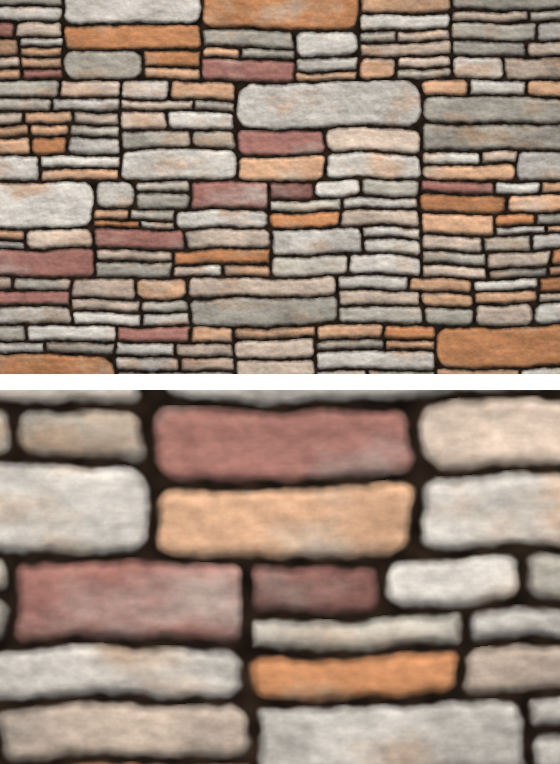
Top, the full canvas; bottom, a detail of the centre.
A WebGL 1 fragment shader for this texture:

```glsl
precision highp float;

uniform vec2 u_resolution;

float hash(vec2 p) {
  vec3 q = fract(vec3(p.xyx) * 0.1031);
  q += dot(q, q.yzx + 33.33);
  return fract((q.x + q.y) * q.z);
}

vec2 gradient(vec2 cell) {
  float angle = 6.2832 * hash(cell);
  return vec2(cos(angle), sin(angle));
}

// Gradient noise, roughly -1 to 1
float noise(vec2 p) {
  vec2 i = floor(p), f = p - i;
  vec2 u = f * f * f * (f * (f * 6.0 - 15.0) + 10.0);
  vec2 e = vec2(0.0, 1.0);
  float low = mix(dot(gradient(i), f), dot(gradient(i + e.yx), f - e.yx), u.x);
  float high = mix(dot(gradient(i + e), f - e), dot(gradient(i + 1.0), f - 1.0), u.x);
  return 1.5 * mix(low, high, u.y);
}

float fbm(vec2 p) {
  float sum = 0.0, amp = 0.55;
  for (int i = 0; i < 4; i++) {
    sum += amp * noise(p);
    p = mat2(1.6, 1.2, -1.2, 1.6) * p + 17.3;
    amp *= 0.55;
  }
  return sum;
}

// Split the wall again and again into flat blocks; returns the block id
float findStone(vec2 p, inout vec2 lo, inout vec2 hi) {
  float id = 1.0;
  for (int level = 0; level < 13; level++) {
    vec2 size = hi - lo;
    float pick = hash(vec2(id, 3.7));
    float stopHeight = mix(0.052, 0.17, pow(hash(vec2(id, 9.1)), 3.0));
    bool band = size.y > 0.31;
    bool tooWide = size.x > 0.5 || size.x > size.y * mix(2.6, 8.5, pick);
    bool splitX = !band && tooWide && size.x > 0.22;
    if (!splitX && size.y < stopHeight) break;
    vec2 cut = mix(lo, hi, mix(0.36, 0.64, hash(vec2(id, 5.3))));
    bool upper = splitX ? p.x > cut.x : p.y > cut.y;
    if (splitX) {
      if (upper) lo.x = cut.x; else hi.x = cut.x;
    } else {
      if (upper) lo.y = cut.y; else hi.y = cut.y;
    }
    id = id * 2.0 + (upper ? 1.0 : 0.0);
  }
  return id;
}

float roundBox(vec2 p, vec2 halfSize, float radius) {
  vec2 q = abs(p) - halfSize + radius;
  return length(max(q, 0.0)) + min(max(q.x, q.y), 0.0) - radius;
}

vec3 stoneColour(float t) {
  vec3 c = vec3(0.70, 0.67, 0.62);                    // grey
  c = mix(c, vec3(0.82, 0.79, 0.75), step(0.27, t));  // pale grey
  c = mix(c, vec3(0.79, 0.71, 0.64), step(0.52, t));  // beige
  c = mix(c, vec3(0.82, 0.65, 0.52), step(0.69, t));  // tan
  c = mix(c, vec3(0.76, 0.53, 0.37), step(0.87, t));  // rust
  return mix(c, vec3(0.64, 0.45, 0.41), step(0.95, t)); // rose
}

void main() {
  vec2 uv = gl_FragCoord.xy / u_resolution;
  vec2 p = gl_FragCoord.xy / u_resolution.y;
  float aspect = u_resolution.x / u_resolution.y;

  // Uneven joints
  vec2 w = p;
  w.y += 0.010 * noise(p * vec2(3.5, 3.0) + 4.0) + 0.004 * noise(p * 13.0);
  w.x += 0.008 * noise(p * vec2(6.0, 11.0) + 31.0);

  // Stone outline
  vec2 lo = vec2(-0.13, -0.06), hi = vec2(aspect + 0.1, 1.05);
  float id = findStone(w, lo, hi);
  float seed = hash(vec2(id, 21.0));
  vec2 halfSize = 0.5 * (hi - lo) - vec2(0.0035, 0.0030);
  vec2 local = w - 0.5 * (lo + hi) - vec2(0.0, 0.0008);
  local.y += local.x * 0.026 * (hash(vec2(id, 13.0)) - 0.5);
  float radius = halfSize.y * mix(0.25, 0.75, hash(vec2(id, 17.0)));
  float d = roundBox(local, halfSize, radius);
  d += 0.0026 * noise(p * 38.0 + seed * 40.0) + 0.0012 * noise(p * 90.0);

  // Mottled surface with stains and flat layers
  vec2 q = p + seed * vec2(37.0, 53.0);
  float cloud = fbm(q * vec2(8.0, 13.0));
  float strata = fbm(q * vec2(14.0, 60.0));
  float grain = fbm(q * 65.0);
  float relief = fbm(q * vec2(22.0, 34.0)) - fbm((q + vec2(0.003, 0.007)) * vec2(22.0, 34.0));
  vec3 colour = stoneColour(seed);
  float stain = smoothstep(0.0, 0.7, fbm(q * vec2(6.0, 10.0) + 70.0));
  vec3 stainColour = mix(vec3(0.78, 0.61, 0.48), vec3(0.74, 0.71, 0.67), step(0.6, seed));
  colour = mix(colour, stainColour, 0.65 * stain);
  float tone = 0.98 + 0.17 * (hash(vec2(id, 29.0)) - 0.5);
  colour *= tone + 0.17 * cloud + 0.11 * strata + 0.08 * grain + 0.16 * relief;

  // Light from above: pale upper lip, shaded underside
  float topGap = halfSize.y - local.y, bottomGap = halfSize.y + local.y;
  colour *= 1.0 + 0.10 * smoothstep(0.018, 0.005, topGap);
  colour *= 1.0 - 0.30 * smoothstep(0.016, 0.0, bottomGap);
  colour *= mix(0.62, 1.0, smoothstep(0.0, 0.009, -d));

  // Deep joints
  vec3 joint = vec3(0.14, 0.105, 0.08) * (1.0 + 0.5 * noise(p * 45.0));
  float soft = max(0.0025, 1.0 / u_resolution.y);
  colour = mix(colour, joint, smoothstep(-soft, soft, d));

  // Darker corners
  vec2 fromCentre = uv - 0.5;
  colour *= 1.03 - 0.32 * dot(fromCentre, fromCentre);
  gl_FragColor = vec4(clamp(colour, 0.0, 1.0), 1.0);
}
```
